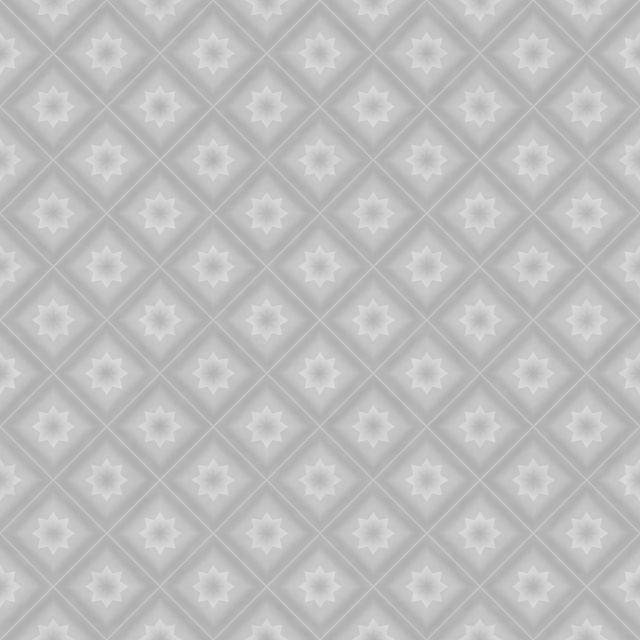
A Shadertoy shader for this pattern:

```glsl
#define REPEATS 6.0
#define STAR_TIP 0.203
#define STAR_NOTCH 0.135
#define LINE_WIDTH 0.009
#define FRAME_GREY 0.695
#define TILE_GREY 0.765
#define PETAL_GREY 0.835
#define HEART_GREY 0.735
#define LINE_GREY 0.81
#define WEAR 0.022
#define TILE_VARIATION 0.008

const float TAU = 6.2831853;

float hash(vec2 cell) {
    uvec2 k = uvec2(ivec2(cell)) * uvec2(1597u, 3571u);
    uint h = (k.x ^ k.y) * 74731u + 977u;
    h = (h ^ (h >> 15)) * 48271u;
    h = (h ^ (h >> 13)) * 69621u;
    return float((h ^ (h >> 16)) & 65535u) / 65536.0;
}

float cornerSlope(vec2 cell, vec2 offset, float period) {
    float angle = TAU * hash(mod(cell, period));
    return dot(vec2(cos(angle), sin(angle)), offset);
}

// Gradient noise that wraps after a whole number of cells
float noise(vec2 uv, float period) {
    vec2 p = uv * period, i = floor(p), f = p - i;
    vec2 w = f * f * f * (f * (f * 6.0 - 15.0) + 10.0);
    vec2 e = vec2(0.0, 1.0);
    float low = mix(cornerSlope(i, f, period), cornerSlope(i + e.yx, f - e.yx, period), w.x);
    float high = mix(cornerSlope(i + e, f - e, period), cornerSlope(i + e.yy, f - e.yy, period), w.x);
    return mix(low, high, w.y);
}

// Folds a point into half a petal, with the tip on the x axis
vec2 foldPetal(vec2 q) {
    float sector = TAU / 8.0;
    float angle = abs(mod(atan(q.y, q.x) + 0.5 * sector, sector) - 0.5 * sector);
    return length(q) * vec2(cos(angle), sin(angle));
}

float starDistance(vec2 petal) {
    vec2 notch = STAR_NOTCH * vec2(cos(TAU / 16.0), sin(TAU / 16.0));
    vec2 normal = normalize(vec2(notch.y, STAR_TIP - notch.x));
    return dot(petal - vec2(STAR_TIP, 0.0), normal);
}

void mainImage(out vec4 fragColor, in vec2 fragCoord) {
    vec2 uv = fragCoord / iResolution.xy;
    vec2 p = uv * REPEATS;
    float pixel = REPEATS / min(iResolution.x, iResolution.y);

    // Diagonal lattice: one diamond per unit cell
    vec2 diagonal = vec2(p.x + p.y, p.x - p.y);
    vec2 id = floor(diagonal);
    vec2 local = diagonal - id - 0.5;
    vec2 q = 0.5 * vec2(local.x + local.y, local.x - local.y);
    vec2 center = vec2(id.x + id.y + 1.0, id.x - id.y);
    float tone = hash(mod(center, 2.0 * REPEATS)) - 0.5;

    float clouds = noise(uv, 30.0) + 0.6 * noise(uv, 66.0);
    float grain = noise(uv, 150.0);

    // Soft frame around a lighter field
    float rim = max(abs(local.x), abs(local.y));
    float worn = rim + 0.035 * clouds;
    float grey = mix(TILE_GREY, FRAME_GREY, smoothstep(0.29, 0.42, worn));
    grey += 0.012 * (1.0 - smoothstep(0.24, 0.31, worn));
    grey += 0.018 * smoothstep(0.42, 0.5, rim);

    // Eight-petal star with a shaded heart and midribs
    vec2 petal = foldPetal(q);
    float radius = length(q);
    float flower = mix(HEART_GREY, PETAL_GREY, smoothstep(0.0, 0.16, radius));
    float rib = 1.0 - smoothstep(0.0, 0.018, petal.y);
    flower -= 0.025 * rib * (1.0 - smoothstep(0.04, 0.15, radius));
    float edge = starDistance(petal);
    flower += 0.01 * smoothstep(-0.025, 0.0, edge);
    grey = mix(grey, flower, clamp(0.5 - edge / pixel, 0.0, 1.0));

    // Wear and tile-to-tile variation
    grey += WEAR * (clouds + 0.5 * grain) + TILE_VARIATION * tone;

    // Thin joints, dimmed when narrower than a pixel
    float joint = (0.5 - rim) / sqrt(2.0);
    float halfWidth = 0.5 * max(LINE_WIDTH, pixel);
    float cover = clamp((halfWidth - joint) / pixel + 0.5, 0.0, 1.0);
    grey = mix(grey, LINE_GREY, cover * min(1.0, LINE_WIDTH / pixel));

    fragColor = vec4(vec3(grey), 1.0);
}
```
